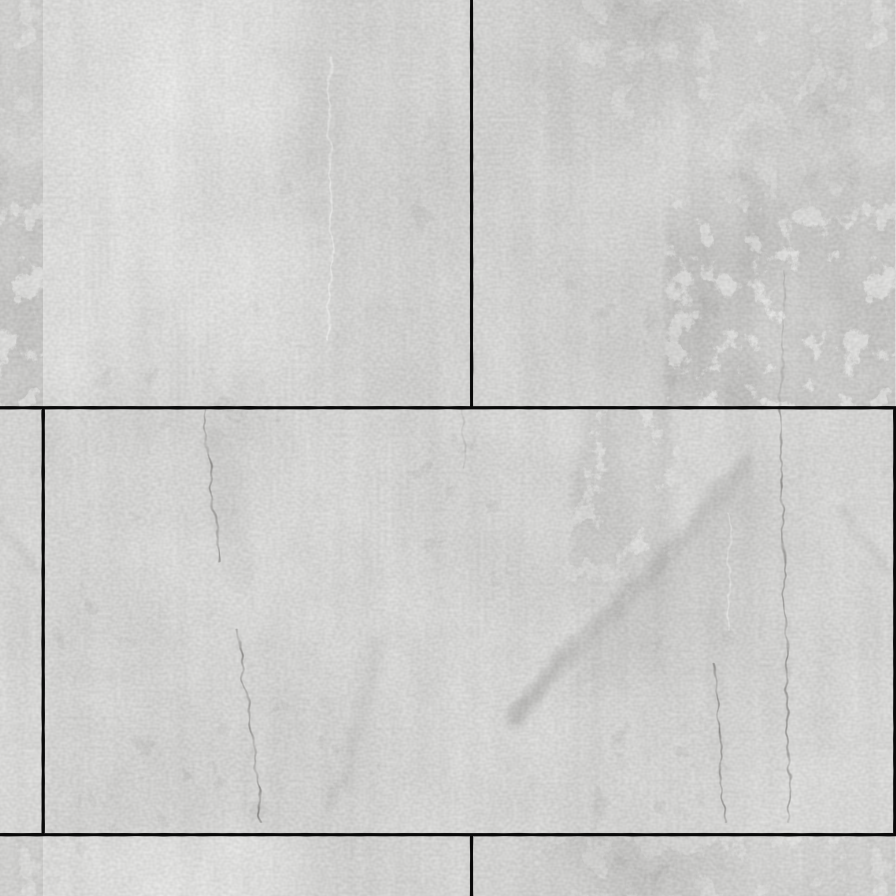
Give the GLSL for this texture, as a WebGL 1 fragment shader.

```glsl
precision highp float;
// Pale concrete slabs in running bond with thin black joints.
// One repeat holds two courses; periodic gradient noise gives clouds, flaking
// and grain, while soft boxes and bent segments give stains and cracks.
uniform vec2 u_resolution;

#define PERIOD vec2(0.9505, 0.953)
#define ORIGIN vec2(0.0482, 0.0684)
#define BOND_SHIFT 0.503
#define JOINT_HALF 0.0018
#define JOINT_COLOR vec3(0.035)
#define LIGHT_COLOR vec3(0.875, 0.875, 0.87)
#define STAIN_COLOR vec3(0.655, 0.652, 0.645)
#define GRAIN 0.045
#define CRACK_HALF 0.0011

vec2 gradientAt(vec2 cell, vec2 period) {
  cell = mod(cell, period);
  float angle = 6.2832 * fract(sin(dot(cell, vec2(127.1, 311.7))) * 43758.5);
  return vec2(cos(angle), sin(angle));
}

// Gradient noise over the unit repeat, with a whole number of cells per side.
float noise(vec2 q, vec2 cells) {
  vec2 p = q * cells, i = floor(p), f = p - i;
  vec2 u = f * f * f * (f * (f * 6.0 - 15.0) + 10.0);
  vec2 e = vec2(1.0, 0.0);
  float a = dot(gradientAt(i, cells), f);
  float b = dot(gradientAt(i + e.xy, cells), f - e.xy);
  float c = dot(gradientAt(i + e.yx, cells), f - e.yx);
  float d = dot(gradientAt(i + e.xx, cells), f - e.xx);
  return mix(mix(a, b, u.x), mix(c, d, u.x), u.y);
}

float fbm(vec2 q, vec2 cells) {
  float sum = 0.0, amp = 0.6;
  for (int i = 0; i < 5; i++) {
    sum += amp * noise(q, cells);
    cells *= 2.0;
    amp *= 0.55;
  }
  return sum;
}

float softBox(vec2 q, vec2 lo, vec2 hi, vec2 soft) {
  vec2 m = smoothstep(lo - soft, lo + soft, q)
         * (1.0 - smoothstep(hi - soft, hi + soft, q));
  return m.x * m.y;
}

float stroke(vec2 q, vec2 a, vec2 b, float halfWidth, float soft) {
  vec2 ab = b - a;
  float t = clamp(dot(q - a, ab) / dot(ab, ab), 0.0, 1.0);
  return 1.0 - smoothstep(halfWidth - soft, halfWidth + soft, length(q - a - ab * t));
}

void main() {
  vec2 uv = gl_FragCoord.xy / u_resolution;
  float px = 1.0 / min(u_resolution.x, u_resolution.y);
  vec2 q = fract((uv - ORIGIN) / PERIOD);
  float upper = step(0.5, q.y);

  // Noise layers
  float clouds = fbm(q, vec2(5.0));
  float mottle = fbm(q + 0.37, vec2(30.0, 26.0));
  float streaks = noise(q, vec2(38.0, 3.0)) + 0.5 * noise(q, vec2(90.0, 5.0));
  float grain = noise(q, vec2(230.0)) + 0.6 * noise(q, vec2(120.0, 310.0));
  vec2 ragged = q + 0.05 * vec2(clouds, mottle);

  // Broad tone of the two courses
  float shade = 0.22 + 0.22 * clouds + 0.1 * streaks + 0.1 * mottle;
  shade += 0.2 * smoothstep(0.16, 0.4, -mottle) * smoothstep(-0.15, 0.25, clouds);
  shade -= 0.13 * upper * softBox(q, vec2(-0.1, 0.52), vec2(0.3, 1.2), vec2(0.04, 0.06));
  shade += 0.06 * upper * softBox(q, vec2(0.34, 0.4), vec2(0.73, 1.2), vec2(0.004));
  shade += 0.2 * softBox(ragged, vec2(0.28, 0.76), vec2(0.335, 0.91), vec2(0.03, 0.05));

  // Flaking patches with pale flecks
  float patchy = upper * softBox(vec2(q.x, ragged.y), vec2(0.73, 0.4), vec2(1.2, 0.76), vec2(0.006, 0.07));
  patchy += 0.5 * upper * softBox(ragged, vec2(0.58, 0.82), vec2(1.2, 1.2), vec2(0.06));
  patchy += 0.75 * (1.0 - upper) * softBox(ragged, vec2(0.62, 0.3), vec2(0.73, 0.6), vec2(0.012, 0.06));
  float flecks = smoothstep(0.07, 0.24, mottle + 0.25 * clouds);
  shade += patchy * (0.3 + 0.25 * clouds - 0.4 * flecks);

  // Diagonal smear and the haze below it
  vec2 smearLow = vec2(0.552, 0.137), smearHigh = vec2(0.826, 0.438);
  vec2 along = normalize(smearHigh - smearLow), rel = q - smearLow;
  float side = rel.x * along.y - rel.y * along.x + 0.02 * clouds;
  float haze = smoothstep(-0.012, 0.012, side) * exp(-7.0 * max(side, 0.0));
  shade += 0.27 * haze * softBox(ragged, vec2(0.62, 0.16), vec2(0.86, 0.43), vec2(0.05));
  vec2 brushed = q + 0.018 * vec2(clouds, -mottle);
  shade += 0.2 * stroke(brushed, smearLow, smearHigh, 0.009, 0.009);
  shade += 0.25 * stroke(brushed, smearLow, vec2(0.615, 0.22), 0.01, 0.008);
  shade += 0.13 * stroke(brushed, vec2(0.21, 0.46), vec2(0.225, 0.3), 0.016, 0.014);
  shade += 0.12 * stroke(brushed, vec2(0.39, 0.22), vec2(0.36, 0.06), 0.009, 0.009);
  shade += 0.16 * stroke(brushed, vec2(0.935, 0.38), vec2(0.99, 0.31), 0.005, 0.005);

  // Cracks, bent and broken by noise, and pale vertical scratches
  vec2 bent = q + vec2(0.007 * noise(q, vec2(20.0, 24.0)) + 0.004 * noise(q, vec2(60.0, 80.0)), 0.0);
  float w = CRACK_HALF, s = max(px, 0.001);
  float crack = stroke(bent, vec2(0.189, 0.5), vec2(0.207, 0.32), w, s);
  crack = max(crack, stroke(bent, vec2(0.23, 0.24), vec2(0.257, 0.015), w, s));
  crack = max(crack, stroke(bent, vec2(0.864, 0.5), vec2(0.878, 0.015), w, s));
  crack = max(crack, stroke(bent, vec2(0.789, 0.2), vec2(0.799, 0.015), w, s));
  crack = max(crack, 0.4 * stroke(bent, vec2(0.87, 0.66), vec2(0.864, 0.5), w, s));
  crack = max(crack, 0.3 * stroke(bent, vec2(0.494, 0.5), vec2(0.494, 0.43), w, s));
  shade += crack * (0.75 + 0.9 * noise(q, vec2(30.0, 45.0)));
  float scratch = stroke(bent, vec2(0.337, 0.91), vec2(0.337, 0.58), w, s);
  scratch = max(scratch, stroke(bent, vec2(0.805, 0.376), vec2(0.805, 0.24), w, s));
  shade -= 0.25 * scratch;

  vec3 color = mix(LIGHT_COLOR, STAIN_COLOR, clamp(shade, -0.15, 1.6)) + GRAIN * grain;

  // Joints: bed lines at each course, upright joints shifted in the upper course
  float bed = abs(fract(q.y * 2.0 + 0.5) - 0.5) * 0.5 * PERIOD.y;
  float upright = abs(fract(q.x - BOND_SHIFT * upper + 0.5) - 0.5) * PERIOD.x;
  float gap = min(bed, upright) + 0.0004 * noise(q, vec2(60.0));
  color = mix(JOINT_COLOR, color, smoothstep(JOINT_HALF - 0.6 * px, JOINT_HALF + 0.6 * px, gap));
  gl_FragColor = vec4(color, 1.0);
}
```
